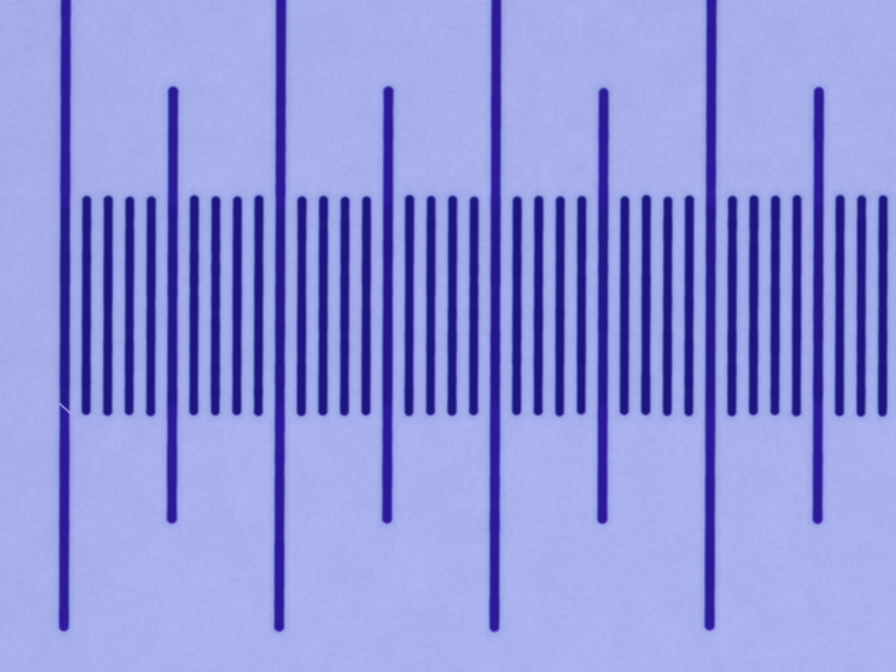
Give the GLSL for this pattern, as a Shadertoy shader.

```glsl
// Ruler scale: rows of fine, medium and long ink ticks on pale violet enamel.

// Layout, in units of the canvas height
const float PITCH = 0.03203;        // distance between neighbouring ticks
const float FIRST_TICK = 0.0965;    // x of tick zero at mid height
const float SLANT = 0.0031;         // sideways drift of a tick per unit height
const vec2 SHORT_SPAN = vec2(0.388, 0.702);
const vec2 MEDIUM_SPAN = vec2(0.229, 0.863);
const vec2 LONG_SPAN = vec2(0.068, 1.100);
const float SHORT_RADIUS = 0.0064;
const float MAJOR_RADIUS = 0.0071;
const float EDGE_BLUR = 0.0029;
const float HALO_SIZE = 0.0042;

// Colours
const vec3 ENAMEL = vec3(0.660, 0.690, 0.930);
const vec3 SHORT_INK = vec3(0.115, 0.085, 0.495);
const vec3 MAJOR_INK = vec3(0.170, 0.100, 0.600);
const vec3 HALO_TINT = vec3(-0.110, -0.085, -0.035);
const vec3 FRINGE_TINT = vec3(0.050, -0.020, 0.035);
const vec3 SCRATCH_COLOR = vec3(0.700, 0.700, 0.920);

// Wear
const float GRAIN = 0.020;
const float MOTTLE = 0.014;
const float WOBBLE = 0.0006;
const vec2 SCRATCH_START = vec2(0.0890, 0.399);
const vec2 SCRATCH_END = vec2(0.1050, 0.385);

float hash(vec2 p) {
    p = fract(p * vec2(0.1031, 0.1137));
    p += dot(p, p.yx + 33.33);
    return fract((p.x + p.y) * p.x * 17.0);
}

float valueNoise(vec2 p) {
    vec2 cell = floor(p);
    vec2 f = fract(p);
    f = f * f * (3.0 - 2.0 * f);
    float low = mix(hash(cell), hash(cell + vec2(1, 0)), f.x);
    float high = mix(hash(cell + vec2(0, 1)), hash(cell + vec2(1, 1)), f.x);
    return mix(low, high, f.y);
}

float segmentDistance(vec2 p, vec2 a, vec2 b) {
    vec2 ab = b - a;
    return length(p - a - ab * clamp(dot(p - a, ab) / dot(ab, ab), 0.0, 1.0));
}

// Offset from the nearest point on the spine of a vertical tick
vec2 spineOffset(float x, float y, vec2 span) {
    return vec2(x, y - clamp(y, span.x, span.y));
}

vec3 enamel(vec2 p) {
    float grain = valueNoise(p * 190.0) - 0.5;
    float mottle = valueNoise(p * 28.0 + 17.0) - 0.5;
    float light = 0.012 * (0.5 - p.y) - 0.010 * smoothstep(0.35, 0.0, p.x);
    return ENAMEL + light + GRAIN * grain + MOTTLE * mottle;
}

void mainImage(out vec4 fragColor, in vec2 fragCoord) {
    vec2 p = fragCoord / iResolution.y;
    float blur = max(EDGE_BLUR, 0.75 / iResolution.y);

    // Nearest tick and its rank
    float x = p.x - FIRST_TICK - SLANT * (p.y - 0.5);
    float index = max(floor(x / PITCH + 0.5), 0.0);
    float phase = mod(index, 10.0);
    bool isLong = phase < 0.5;
    bool isMajor = isLong || abs(phase - 5.0) < 0.5;
    vec2 span = isLong ? LONG_SPAN : isMajor ? MEDIUM_SPAN : SHORT_SPAN;
    float radius = isMajor ? MAJOR_RADIUS : SHORT_RADIUS;

    // Small irregularities of each printed tick
    span += (vec2(hash(vec2(index, 3.0)), hash(vec2(index, 8.0))) - 0.5) * 0.003;
    float wobble = WOBBLE * (valueNoise(vec2(index * 7.0, p.y * 60.0)) - 0.5);
    vec2 offset = spineOffset(x - index * PITCH, p.y, span);
    float dist = length(offset) - radius + wobble;
    float cover = 1.0 - smoothstep(-blur, blur, dist);

    // Enamel with a bluish shade close to the ink
    vec3 color = enamel(p);
    color += HALO_TINT * exp(-max(dist, 0.0) / HALO_SIZE);

    // Ink darkens where the ticks crowd together
    float crowd = smoothstep(0.0, 0.02, p.y - SHORT_SPAN.x)
                * smoothstep(0.0, 0.02, SHORT_SPAN.y - p.y);
    vec3 ink = isMajor ? mix(MAJOR_INK, SHORT_INK, 0.6 * crowd) : SHORT_INK;
    ink += 0.4 * GRAIN * (valueNoise(p * 150.0 + 41.0) - 0.5);
    color = mix(color, ink, cover);

    // Colour fringe: cool at upper left, magenta at lower right
    float side = dot(offset / max(length(offset), 1e-4), vec2(0.6, -0.8));
    color += FRINGE_TINT * side * 4.0 * cover * (1.0 - cover);

    // Fine scratch across the first tick
    float scratch = segmentDistance(p, SCRATCH_START, SCRATCH_END);
    color = mix(color, SCRATCH_COLOR, 0.65 * (1.0 - smoothstep(0.0004, 0.0030, scratch)));

    fragColor = vec4(clamp(color, 0.0, 1.0), 1.0);
}
```
